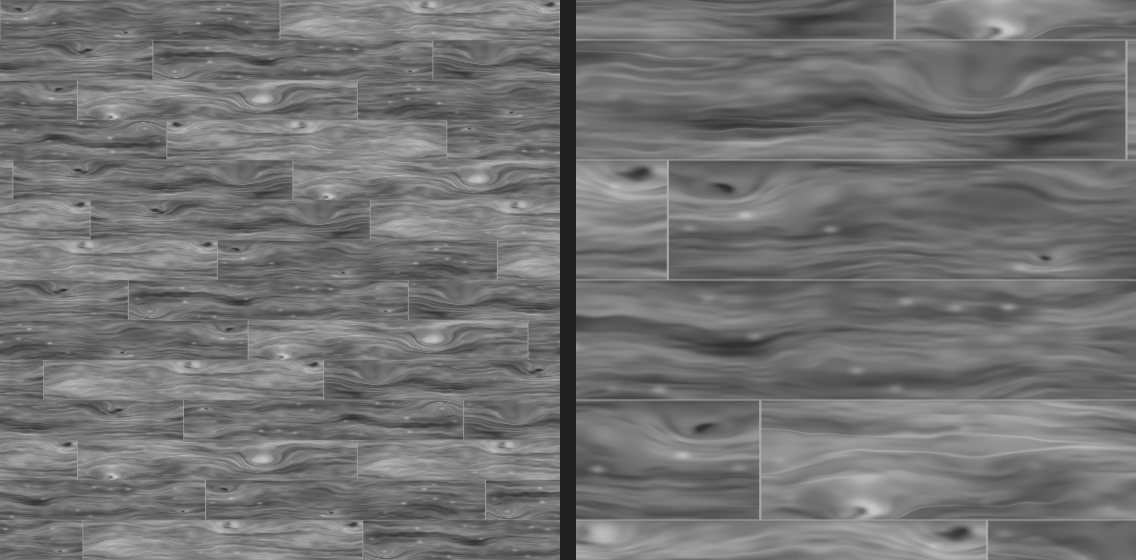
Left, the full canvas; right, a detail of the centre.
Give the GLSL for this texture, as a WebGL 2 fragment shader.

```glsl
#version 300 es
precision highp float;

uniform vec2 u_resolution;
out vec4 outColor;

#define ROWS 14
#define PLANK_ASPECT 7.0
#define SEAM_HALF_WIDTH 0.00065
#define SEAM_TONE 0.68
#define STREAK 0.20
#define GRAIN 0.15
#define FIBRE 0.11
#define VEIN 0.13
#define KNOT_GLOW 0.19
#define KNOT_CORE 0.30

// Where the first plank of each row begins, top row first
const float rowStart[ROWS] = float[ROWS](
    0.0, 0.273, 0.138, 0.298, 0.023, 0.161, 0.388,
    0.229, 0.443, 0.078, 0.328, 0.138, 0.367, 0.148);

// Two digits per row: board kind 0-4 of each plank, plus 5 when mirrored
const int rowKinds[ROWS] = int[ROWS](
    1, 23, 45, 67, 84, 81, 1, 23, 45, 13, 73, 41, 2, 12);

const float kindTone[5] = float[5](0.405, 0.485, 0.445, 0.442, 0.472);

// Two knots per kind: position in plank, size (negative: no dark core)
const vec3 knots[10] = vec3[10](
    vec3(0.07, 0.74, 0.17), vec3(0.45, 0.16, 0.08),
    vec3(0.53, 0.82, 0.19), vec3(0.96, 0.83, 0.18),
    vec3(0.07, 0.13, -0.17), vec3(0.92, 0.20, 0.07),
    vec3(0.17, 0.52, -0.24), vec3(0.76, 0.70, 0.19),
    vec3(0.66, 0.42, -0.27), vec3(0.12, 0.05, 0.11));

float hash(vec2 p) {
    vec3 q = fract(vec3(p.xyx) * 0.1031);
    q += dot(q, q.yzx + 33.33);
    return fract((q.x + q.y) * q.z);
}

float noise(vec2 p) {
    vec2 cell = floor(p), f = fract(p);
    f = f * f * (3.0 - 2.0 * f);
    return mix(mix(hash(cell), hash(cell + vec2(1, 0)), f.x),
               mix(hash(cell + vec2(0, 1)), hash(cell + vec2(1, 1)), f.x), f.y);
}

// Small pale flecks, one candidate per cell
float flecks(vec2 p, float seed) {
    vec2 grid = p * vec2(2.5, 3.0);
    vec2 cell = floor(grid);
    float pick = hash(cell + seed);
    vec2 centre = 0.25 + 0.5 * vec2(hash(cell + seed + 7.3), hash(cell + seed + 19.1));
    vec2 d = (fract(grid) - centre) / vec2(0.16, 0.10);
    return step(0.76, pick) * exp(-dot(d, d)) * (0.4 + 0.6 * hash(cell + seed + 31.7));
}

// Grey tone of one board; q runs 0 to 1 along and across it
float board(vec2 q, int kind) {
    float seed = float(kind) * 37.0 + 11.0;
    vec2 p = q * vec2(PLANK_ASPECT, 1.0);
    float drift = noise(p * vec2(1.1, 2.5) + seed) - 0.5;
    float rough = noise(p * vec2(5.0, 12.0) + seed) - 0.5;
    float field = p.y + 0.22 * drift + 0.03 * rough;
    float glow = 0.0, core = 0.0, swirl = 0.0;

    // Knots bend the grain into rings
    for (int i = 0; i < 2; i++) {
        vec3 knot = knots[kind * 2 + i];
        float size = abs(knot.z);
        vec2 d = p - knot.xy * vec2(PLANK_ASPECT, 1.0);
        vec2 e = (d + 0.14 * size * vec2(rough, drift)) / (size * vec2(2.6, 1.0));
        float bump = exp(-dot(e, e));
        field += 1.5 * size * bump;
        if (knot.z > 0.0) {
            vec2 c = e * vec2(3.6, 3.0) + vec2(0.3, -0.4) + 1.6 * rough;
            core += exp(-dot(c, c));
            glow += bump * (0.6 + 1.3 * rough);
        } else {
            swirl += bump;
            glow += 0.35 * bump;
        }
    }

    // Long streaks, growth lines and fine fibre
    float streak = noise(vec2(p.x * 0.75, field * 5.0) + seed * 1.7) - 0.5;
    float lines = noise(vec2(p.x * 0.8, field * 17.0) + seed * 2.3) - 0.5;
    float fibre = noise(vec2(p.x * 4.5, field * 29.0) + seed * 3.1) - 0.5;
    float tone = kindTone[kind] + STREAK * streak + GRAIN * lines + FIBRE * fibre;

    // Dark smears, heaviest on the third kind
    float smear = noise(vec2(p.x * 0.9, field * 7.0) + seed * 4.7);
    tone -= (kind == 2 ? 0.16 : 0.07) * smoothstep(0.64, 0.9, smear);

    // Pale veins along contours of the bent grain
    float ridge = 1.0 - abs(2.0 * noise(vec2(p.x * 0.55, field * 10.0) + seed * 5.9) - 1.0);
    float veined = kind > 2 ? 0.65 : 0.25;
    veined *= smoothstep(0.25, 0.75, noise(p * vec2(0.9, 2.2) + seed * 6.1));
    tone += VEIN * smoothstep(0.82, 1.0, ridge) * (veined + 0.6 * swirl);

    // Cloudy bleaching, knots and flecks
    tone += 0.09 * (noise(p * vec2(1.6, 2.0) + seed * 7.7) - 0.5);
    tone += KNOT_GLOW * glow - KNOT_CORE * min(core, 1.0);
    tone += (kind == 0 || kind == 2 ? 0.24 : 0.09) * flecks(p, seed);
    return clamp(tone, 0.2, 0.78);
}

void main() {
    vec2 uv = gl_FragCoord.xy / u_resolution;
    float pixel = 1.0 / min(u_resolution.x, u_resolution.y);

    // Staggered layout: two planks per row
    float rowPos = uv.y * float(ROWS);
    int row = clamp(ROWS - 1 - int(floor(rowPos)), 0, ROWS - 1);
    float along = fract(uv.x - rowStart[row]) * 2.0;
    vec2 q = vec2(fract(along), fract(rowPos));
    int code = along < 1.0 ? rowKinds[row] / 10 : rowKinds[row] % 10;
    int kind = code % 5;

    // Seam distances in canvas units
    vec2 edge = min(q, 1.0 - q) * vec2(0.5, 1.0 / float(ROWS));
    vec2 seam = clamp((SEAM_HALF_WIDTH - edge) / pixel + 0.5, 0.0, 1.0);

    // Mirrored boards; the smeared kind turns end for end
    if (code > 4) {
        q.x = 1.0 - q.x;
        if (kind == 2) q.y = 1.0 - q.y;
    }
    float tone = board(q, kind);
    tone *= 1.0 - 0.16 * exp(-edge.y / 0.0016);
    tone = mix(tone, SEAM_TONE, max(seam.x * 0.85, seam.y * 0.5));
    outColor = vec4(vec3(tone), 1.0);
}
```
